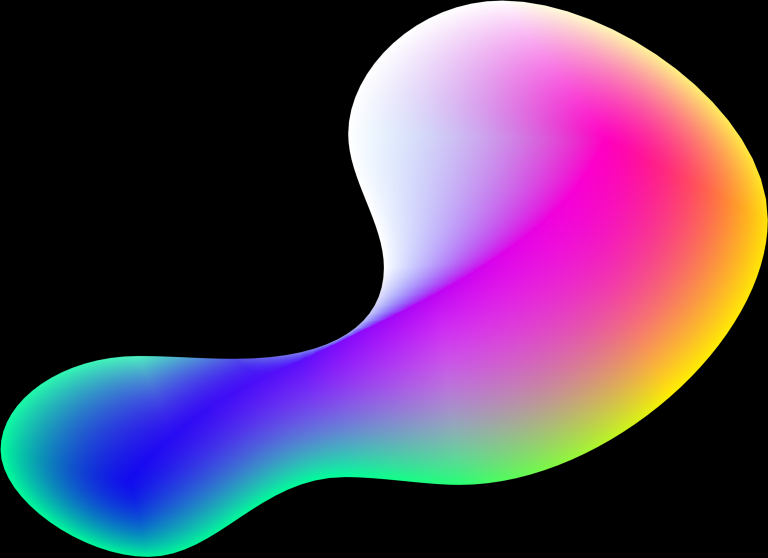
This background is drawn by a Shadertoy shader. Its source:

```glsl
// A fluid neon blob on black: a gradient mesh ruled between a curved rim and an inner spine.

const int NODES = 11;       // rim nodes, clockwise from the top
const int STEPS = 16;       // mesh strips per rim curve
const float OVERLAP = 0.01; // how far strips reach past the spine
const vec3 BACKGROUND = vec3(0.0);

// Rim nodes, in units of canvas height
const vec2 RIM[NODES] = vec2[](
    vec2(0.900, 0.999), vec2(1.376, 0.606), vec2(1.201, 0.289), vec2(0.824, 0.131),
    vec2(0.618, 0.145), vec2(0.265, 0.002), vec2(0.001, 0.194), vec2(0.247, 0.362),
    vec2(0.421, 0.357), vec2(0.688, 0.520), vec2(0.624, 0.760));

// Bezier handles of each node: incoming xy, outgoing zw
const vec4 HANDLE[NODES] = vec4[](
    vec4(-0.152, 0, 0.197, 0), vec4(0, 0.197, 0, -0.108),
    vec4(0.104, 0.091, -0.104, -0.091), vec4(0.134, 0, -0.063, 0),
    vec4(0.068, 0, -0.152, 0), vec4(0.125, 0, -0.116, 0),
    vec4(0, -0.090, 0, 0.090), vec4(-0.134, 0, 0.063, 0),
    vec4(-0.063, 0, 0.179, 0), vec4(0, -0.099, 0, 0.081),
    vec4(0, -0.081, 0, 0.116));

// Place along the spine (0 to 2) that each rim node is joined to
const float ANCHOR[NODES] = float[](
    2.0, 2.0, 1.82, 1.4, 1.1, 0.0, 0.0, 0.3, 0.8, 1.55, 2.0);

const vec3 RIM_COLOR[NODES] = vec3[](
    vec3(1.0, 1.0, 1.0), vec3(1.0, 0.89, 0.03), vec3(1.0, 0.94, 0.0),
    vec3(0.15, 1.0, 0.45), vec3(0.0, 1.0, 0.6), vec3(0.0, 0.96, 0.6),
    vec3(0.0, 1.0, 0.6), vec3(0.3, 0.95, 0.75), vec3(0.33, 0.32, 0.9),
    vec3(1.0, 1.0, 1.0), vec3(1.0, 1.0, 1.0));

// Tint that bends each gradient between rim and spine
const vec3 MID_COLOR[NODES] = vec3[](
    vec3(0.94, 0.4, 0.91), vec3(1.0, 0.08, 0.4), vec3(0.92, 0.1, 0.8),
    vec3(1.0, 0.42, 1.0), vec3(0.72, 0.22, 1.0), vec3(0.05, 0.1, 0.9),
    vec3(0.08, 0.24, 0.78), vec3(0.3, 0.2, 0.9), vec3(0.25, 0.1, 0.97),
    vec3(0.52, 0.65, 1.0), vec3(0.6, 0.84, 0.99));

const vec3 BLUE = vec3(0.07, 0.04, 0.94);
const vec3 VIOLET = vec3(0.36, 0.06, 0.98);
const vec3 PURPLE = vec3(0.95, 0.0, 1.0);
const vec3 PINK = vec3(1.0, 0.0, 0.76);

vec2 bezier(vec2 a, vec2 b, vec2 c, vec2 d, float t) {
    float s = 1.0 - t;
    return s * s * s * a + 3.0 * s * t * (s * b + t * c) + t * t * t * d;
}

vec3 bend(vec3 a, vec3 b, vec3 c, float t) {
    return mix(mix(a, b, t), mix(b, c, t), t);
}

float cross2(vec2 a, vec2 b) { return a.x * b.y - a.y * b.x; }

vec2 spinePoint(float m) {
    vec2 neck = vec2(0.538, 0.351);
    if (m < 1.0)
        return bezier(vec2(0.233, 0.143), vec2(0.314, 0.238), vec2(0.421, 0.310), neck, m);
    return bezier(neck, vec2(0.717, 0.441), vec2(1.004, 0.552), vec2(1.084, 0.749), m - 1.0);
}

vec3 spineColor(float m) {
    return m < 1.0 ? mix(BLUE, VIOLET, m) : bend(VIOLET, PURPLE, PINK, m - 1.0);
}

void mainImage(out vec4 fragColor, in vec2 fragCoord) {
    vec2 p = fragCoord / iResolution.y;
    float pixel = 1.0 / iResolution.y;

    float rimDist = 1e3, side = -1.0;  // distance to the rim, and 1 when inside
    float reach = 1e3, place = 0.0;    // spine-to-rim ratio, and place along the rim
    vec2 rim0 = RIM[0], core0 = spinePoint(ANCHOR[0]);

    for (int i = 0; i < NODES; i++) {
        int n = (i + 1) % NODES;
        for (int j = 1; j <= STEPS; j++) {
            float t = float(j) / float(STEPS);
            vec2 rim1 = bezier(RIM[i], RIM[i] + HANDLE[i].zw, RIM[n] + HANDLE[n].xy, RIM[n], t);
            vec2 core1 = spinePoint(mix(ANCHOR[i], ANCHOR[n], t));

            // Distance to this rim piece, and even-odd inside test
            vec2 e = rim1 - rim0, q = p - rim0;
            rimDist = min(rimDist, length(q - e * clamp(dot(q, e) / dot(e, e), 0.0, 1.0)));
            if ((rim0.y > p.y) != (rim1.y > p.y) && q.x < e.x * q.y / e.y) side = -side;

            // Ruling line of this strip that passes through p
            float f0 = cross2(rim0 - core0, p - core0);
            float f1 = cross2(rim1 - core1, p - core1);
            if (f0 <= 0.0 && f1 > 0.0) {
                float w = f0 / (f0 - f1);
                vec2 core = mix(core0, core1, w);
                vec2 ray = mix(rim0, rim1, w) - core;
                float r = dot(p - core, ray) / dot(ray, ray);
                if (r > -OVERLAP && r < reach) {
                    reach = r;
                    place = float(i) + (float(j - 1) + w) / float(STEPS);
                }
            }
            rim0 = rim1;
            core0 = core1;
        }
    }

    // Blend the node colours along the rim, then from rim to spine
    int a = int(place) % NODES, b = (a + 1) % NODES;
    float along = fract(place);
    vec3 color = bend(spineColor(mix(ANCHOR[a], ANCHOR[b], along)),
                      mix(MID_COLOR[a], MID_COLOR[b], along),
                      mix(RIM_COLOR[a], RIM_COLOR[b], along), clamp(reach, 0.0, 1.0));

    float cover = smoothstep(-0.7 * pixel, 0.7 * pixel, side * rimDist);
    fragColor = vec4(mix(BACKGROUND, color, cover), 1.0);
}
```
